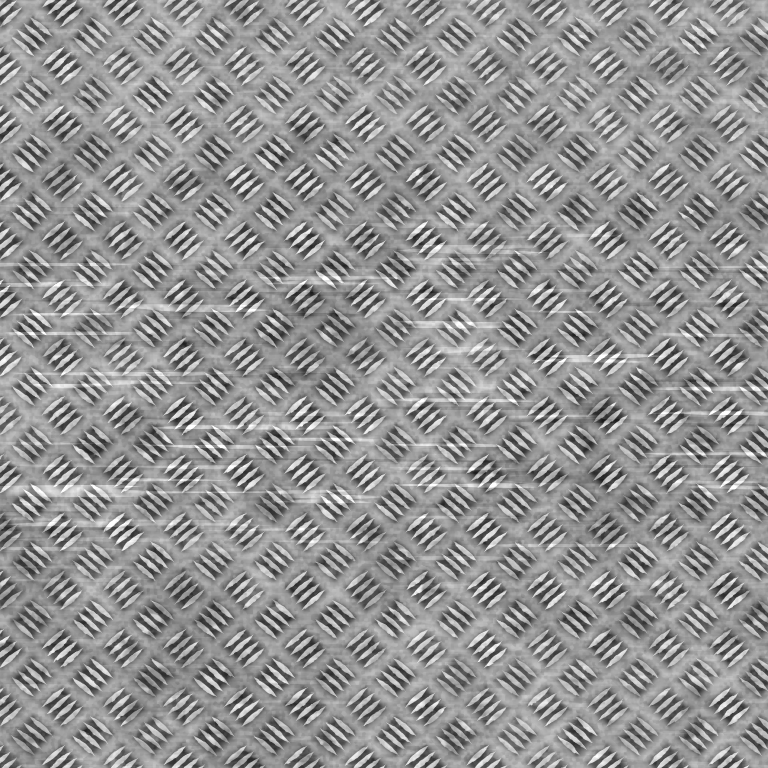
Give the GLSL for this texture, as a WebGL 1 fragment shader.

```glsl
precision highp float;

uniform vec2 u_resolution;

const vec2 REPEATS = vec2(12.67, 13.18);   // treads across and down
const vec2 ORIGIN = vec2(1.03, 12.05);     // cell position of a rising tread
const vec2 BAR_AXIS = vec2(0.743, 0.669);  // direction of rising bars
const float BAR_LENGTH = 0.262;            // half length, in cells
const float BAR_WIDTH = 0.042;             // half width, in cells
const float BAR_SPACING = 0.148;
const float OUTER_BAR = 1.5;               // four bars: -1.5 to 1.5
const vec2 TREAD_SIZE = vec2(0.205, 0.245);
const float PLATE = 0.635;
const float GROOVE = 0.25;
const float BAR_SHINE = 0.80;
const float WEAR = 0.55;                   // strength of worn patches
const float SCRATCH = 0.17;
const float GRAIN = 0.22;

float hash(vec2 p) {
  return fract(sin(dot(p, vec2(127.1, 311.7))) * 4375.85);
}

// Smooth cellular noise: cell values blended by distance to jittered points
float cellular(vec2 p) {
  vec2 cell = floor(p);
  float total = 0.0;
  float weights = 0.0;
  for (int y = -1; y <= 1; y++) {
    for (int x = -1; x <= 1; x++) {
      vec2 id = cell + vec2(float(x), float(y));
      vec2 jitter = vec2(hash(id + 17.3), hash(id + 41.9));
      vec2 d = id + 0.15 + 0.7 * jitter - p;
      float w = exp(-7.0 * dot(d, d));
      total += w * hash(id);
      weights += w;
    }
  }
  return total / weights;
}

// One group of bars: x = bar coverage, y = groove shade, z = halo, w = side of bar
vec4 tread(vec2 d, vec2 axis, float edge) {
  float along = dot(d, axis);
  float across = dot(d, vec2(-axis.y, axis.x));

  float bar = clamp(floor(across / BAR_SPACING) + 0.5, -OUTER_BAR, OUTER_BAR);
  float side = across - bar * BAR_SPACING;
  float t = along / (BAR_LENGTH * (1.03 - 0.035 * bar * bar));
  float lens = abs(side) - BAR_WIDTH * (1.0 - t * t);
  float coverage = 1.0 - smoothstep(-edge, edge, lens);

  vec2 q = abs(vec2(along, across)) - TREAD_SIZE;
  float box = length(max(q, 0.0)) + min(max(q.x, q.y), 0.0);
  float shade = 1.0 - smoothstep(-0.06, 0.065, box);
  float halo = 1.0 - smoothstep(0.0, 0.13, box);
  return vec4(coverage, shade, halo, side / BAR_WIDTH);
}

void main() {
  vec2 uv = gl_FragCoord.xy / u_resolution;
  vec2 p = uv * REPEATS - ORIGIN;
  float edge = max(0.009, 0.7 * REPEATS.x / u_resolution.x);

  // Surface noise
  float cloud = cellular(uv * 5.0 + 3.0) - 0.5;
  float blotch = cellular(uv * 19.0 + 31.0) - 0.5;
  float smudge = cellular(uv * vec2(62.0, 85.0) + 7.0) - 0.5;
  float brushed = cellular(uv * vec2(38.0, 210.0) + 11.0) - 0.5;
  float grain = cellular(uv * 240.0 + 5.0) - 0.5;

  // Nearest tread: rising on whole cells, falling on half cells
  vec2 ragged = p + 0.018 * vec2(smudge, grain);
  vec2 rising = fract(ragged + 0.5) - 0.5;
  vec2 falling = fract(ragged) - 0.5;
  bool isRising = abs(rising.x) + abs(rising.y) < 0.5;
  vec2 id = isRising ? floor(ragged + 0.5) : floor(ragged) + 0.5;
  vec2 axis = isRising ? BAR_AXIS : BAR_AXIS * vec2(1.0, -1.0);
  vec4 group = tread(isRising ? rising : falling, axis, edge);
  float variation = hash(id * 2.0 + 9.0) - 0.5;

  // Plate, soft shadow and grooves
  float fade = smoothstep(0.1, 0.42, blotch + 0.35 * smudge);
  float paleCorner = 0.14 * smoothstep(0.5, 1.0, uv.y) * smoothstep(0.2, 0.8, uv.x);
  float depth = 0.9 + 0.14 * variation - 0.2 * cloud - paleCorner - 0.35 * WEAR * fade;
  float tone = PLATE + 0.07 * cloud + 0.10 * blotch + 0.07 * smudge;
  tone -= 0.11 * group.z * (1.0 + smudge);
  tone = mix(tone, GROOVE + 0.10 * smudge, clamp(group.y * depth, 0.0, 1.0));

  // Raised bars, lit from above and dulled in patches
  float shine = BAR_SHINE + (isRising ? 0.01 : -0.04) + 0.08 * variation;
  shine += 0.04 * clamp(group.w, -1.0, 1.0) + 0.16 * smudge;
  float dulled = WEAR * smoothstep(0.15, 0.4, -blotch - 0.4 * smudge);
  tone = mix(tone, shine, group.x * (1.0 - 0.5 * dulled));

  // Scuffs and horizontal scratches, mostly across the middle
  float scuff = smoothstep(0.22, 0.42, smudge) * smoothstep(0.05, 0.3, blotch);
  tone = mix(tone, 0.72, 0.6 * WEAR * scuff);
  float band = smoothstep(0.22, 0.38, uv.y) * (1.0 - smoothstep(0.58, 0.78, uv.y));
  float line = cellular(vec2(uv.x * 6.0 + 2.0, uv.y * 190.0 + 0.8 * uv.x)) - 0.5;
  tone += SCRATCH * (0.25 + band) * smoothstep(0.27, 0.45, line);
  tone -= 0.5 * SCRATCH * band * smoothstep(0.32, 0.46, -line);

  tone += GRAIN * (0.45 * grain + 0.4 * brushed);
  gl_FragColor = vec4(vec3(clamp(tone, 0.0, 1.0)), 1.0);
}
```
